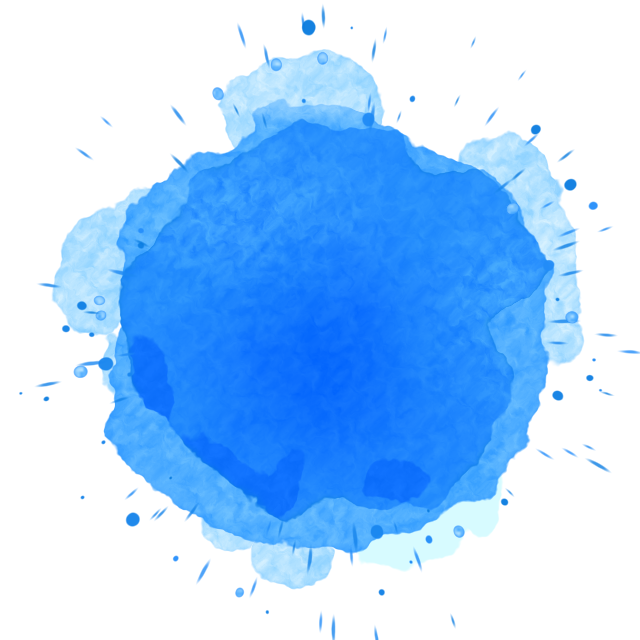
Give the GLSL for this background, as a Shadertoy shader.

```glsl
// Draws a blue watercolor blot with pale washes, pigment rims and splatter on white paper.

const vec2 CENTER = vec2(0.521, 0.492);
const vec3 PAPER = vec3(1.0);
const vec3 PALE = vec3(0.69, 0.88, 1.0);
const vec3 SKY = vec3(0.27, 0.66, 1.0);
const vec3 AZURE = vec3(0.15, 0.56, 0.99);
const vec3 DEEP = vec3(0.04, 0.42, 0.99);
const vec3 INK = vec3(0.03, 0.48, 0.87);

// Outline radii, one per 15 degrees, counterclockwise from the right
const float BODY[24] = float[24](.326, .345, .336, .336, .312, .323, .345, .354,
    .323, .341, .365, .341, .336, .358, .397, .380, .367, .349, .349, .341, .345, .362, .352, .341);
const float CORE[24] = float[24](.250, .338, .333, .331, .282, .320, .312, .316,
    .297, .312, .302, .332, .326, .326, .306, .294, .294, .316, .267, .293, .319, .310, .294, .289);

float hash(vec2 p) {
    vec3 q = fract(p.xyx * 0.1031);
    q += dot(q, q.yzx + 33.33);
    return fract((q.x + q.y) * q.z);
}

float noise(vec2 p) {
    vec2 i = floor(p), f = fract(p);
    f = f * f * (3.0 - 2.0 * f);
    return mix(mix(hash(i), hash(i + vec2(1, 0)), f.x),
               mix(hash(i + vec2(0, 1)), hash(i + 1.0), f.x), f.y);
}

float fbm(vec2 p) {
    float sum = 0.0, amp = 0.5;
    for (int i = 0; i < 4; i++) {
        sum += amp * noise(p);
        p = mat2(1.6, 1.2, -1.2, 1.6) * p + 17.3;
        amp *= 0.5;
    }
    return sum / 0.9375;
}

// Shifts a point so that outlines become torn and uneven
vec2 roughen(vec2 p, float seed, float amount) {
    vec2 s = p * 24.0 + seed;
    return p + amount * (vec2(fbm(s), fbm(s + 51.7)) - 0.5);
}

float ellipse(vec2 p, vec2 center, vec2 radii, float angle) {
    float c = cos(angle), s = sin(angle);
    vec2 q = mat2(c, -s, s, c) * (p - center);
    return (length(q / radii) - 1.0) * min(radii.x, radii.y);
}

float blot(vec2 p, float radii[24]) {
    vec2 v = p - CENTER;
    float t = mod(atan(v.y, v.x) / 6.283185 + 1.0, 1.0) * 24.0;
    int i = int(t) % 24;
    return length(v) - mix(radii[i], radii[(i + 1) % 24], smoothstep(0.0, 1.0, fract(t)));
}

float cover(float d, float soft) { return 1.0 - smoothstep(-soft, soft, d); }

float rim(float d, float width) { return exp(-abs(d) / width); }

float glow(vec2 p, vec2 center, vec2 size) {
    vec2 q = (p - center) / size;
    return exp(-dot(q, q));
}

float paleWash(vec2 p) {
    float top = min(ellipse(p, vec2(.438, .82), vec2(.09, .088), 0.0), ellipse(p, vec2(.51, .83), vec2(.095, .083), -0.4));
    float right = min(ellipse(p, vec2(.782, .71), vec2(.085, .072), -0.8), ellipse(p, vec2(.844, .63), vec2(.055, .09), 0.1));
    right = min(right, ellipse(p, vec2(.868, .518), vec2(.043, .095), 0.0));
    float left = min(ellipse(p, vec2(.163, .58), vec2(.072, .108), -0.35), ellipse(p, vec2(.23, .66), vec2(.075, .04), 0.2));
    left = min(left, ellipse(p, vec2(.175, .44), vec2(.02, .046), 0.0));
    float bottom = min(ellipse(p, vec2(.456, .135), vec2(.062, .054), 0.0), ellipse(p, vec2(.35, .165), vec2(.05, .032), -0.4));
    return min(min(top, right), min(left, bottom));
}

float faintWash(vec2 p) {
    return min(ellipse(p, vec2(.65, .17), vec2(.1, .052), 0.35), ellipse(p, vec2(.747, .22), vec2(.04, .055), -0.3));
}

float darkPatches(vec2 p) {
    float left = ellipse(p, vec2(.232, .405), vec2(.032, .075), 0.25);
    float lower = min(ellipse(p, vec2(.355, .268), vec2(.085, .033), -0.6), ellipse(p, vec2(.435, .238), vec2(.027, .055), -0.4));
    return min(min(left, lower), ellipse(p, vec2(.62, .245), vec2(.046, .038), 0.0));
}

// Scatters drops, bubbles and radial streaks around the blot
vec3 splatter(vec3 color, vec2 p, float aa) {
    for (int i = 0; i < 110; i++) {
        float f = float(i), kind = hash(vec2(f, 3.1)), size = hash(vec2(f, 7.7));
        float angle = f * 2.39996 + hash(vec2(f, 1.3));
        float reach = mix(0.325, 0.5, pow(hash(vec2(f, 5.9)), 1.3));
        vec2 center = CENTER + reach * vec2(cos(angle), sin(angle));
        bool streak = kind < 0.55, bubble = kind > 0.87;
        vec2 radii = streak ? vec2(0.005 + 0.014 * size, 0.0012 + 0.0018 * size)
                            : vec2(1.0, 0.88) * (bubble ? 0.007 + 0.004 * size : 0.002 + 0.010 * size * size);
        float d = ellipse(roughen(p, f, 0.004), center, radii, angle);
        vec3 inside = mix(PALE, SKY, noise(p * 180.0));
        vec3 tint = bubble ? mix(inside, AZURE, rim(d, 0.0015)) : mix(INK, AZURE, hash(vec2(f, 9.2)));
        color = mix(color, tint, cover(d, aa) * (streak ? 0.8 : 0.95));
    }
    return color;
}

void mainImage(out vec4 fragColor, in vec2 fragCoord) {
    float side = min(iResolution.x, iResolution.y);
    vec2 p = (fragCoord - 0.5 * iResolution.xy) / side + 0.5;
    float aa = 0.9 / side;
    float cloud = fbm(p * 9.0) - 0.5;
    float grain = fbm(p * 75.0 + 2.5 * fbm(p * 48.0)) - 0.5;

    // Pale outer washes
    vec3 color = mix(PAPER, PALE + 0.1, 0.75 * cover(faintWash(roughen(p, 2.0, 0.03)), 0.002));
    float pale = paleWash(roughen(p, 9.0, 0.035));
    vec3 paleTint = PALE + vec3(0.35, 0.15, 0.0) * (grain + 0.6 * cloud) - vec3(0.1, 0.05, 0.0) * rim(pale, 0.003);
    color = mix(color, paleTint, cover(pale, aa * 1.5));

    // Light blue body
    float body = blot(roughen(p, 21.0, 0.036), BODY);
    vec3 bodyTint = SKY + vec3(0.35, 0.22, 0.0) * (grain * 0.8 + cloud * 0.5);
    bodyTint = mix(bodyTint, AZURE, 0.5 * rim(body, 0.004));
    float topFade = smoothstep(0.79, 0.85, p.y) * 0.55;
    color = mix(color, bodyTint, cover(body, aa * 1.5) * (0.95 - topFade));

    // Saturated core, deepest at the middle
    float core = blot(roughen(p, 37.0, 0.036), CORE);
    float light = glow(p, vec2(.37, .67), vec2(.17, .1)) + glow(p, vec2(.79, .52), vec2(.09, .13));
    vec3 coreTint = mix(AZURE, SKY, clamp(0.55 * light + 0.6 * cloud, 0.0, 1.0));
    float depth = glow(p, vec2(.50, .47), vec2(.17, .14)) + 0.5 * glow(p, vec2(.5, .33), vec2(.2, .1));
    coreTint = mix(coreTint, DEEP, clamp(0.85 * depth + 0.5 * cloud, 0.0, 1.0));
    coreTint += vec3(0.18, 0.16, 0.0) * grain * (0.55 + light);
    float patches = darkPatches(roughen(p, 53.0, 0.04));
    coreTint = mix(coreTint, DEEP + 0.06 * grain, 0.8 * cover(patches, 0.002));
    coreTint = mix(coreTint, INK, 0.65 * rim(core, 0.0035) * smoothstep(0.25, 0.6, noise(p * 14.0)));
    color = mix(color, coreTint, cover(core, aa * 1.5));

    color = splatter(color, p, aa);
    fragColor = vec4(clamp(color, 0.0, 1.0), 1.0);
}
```
